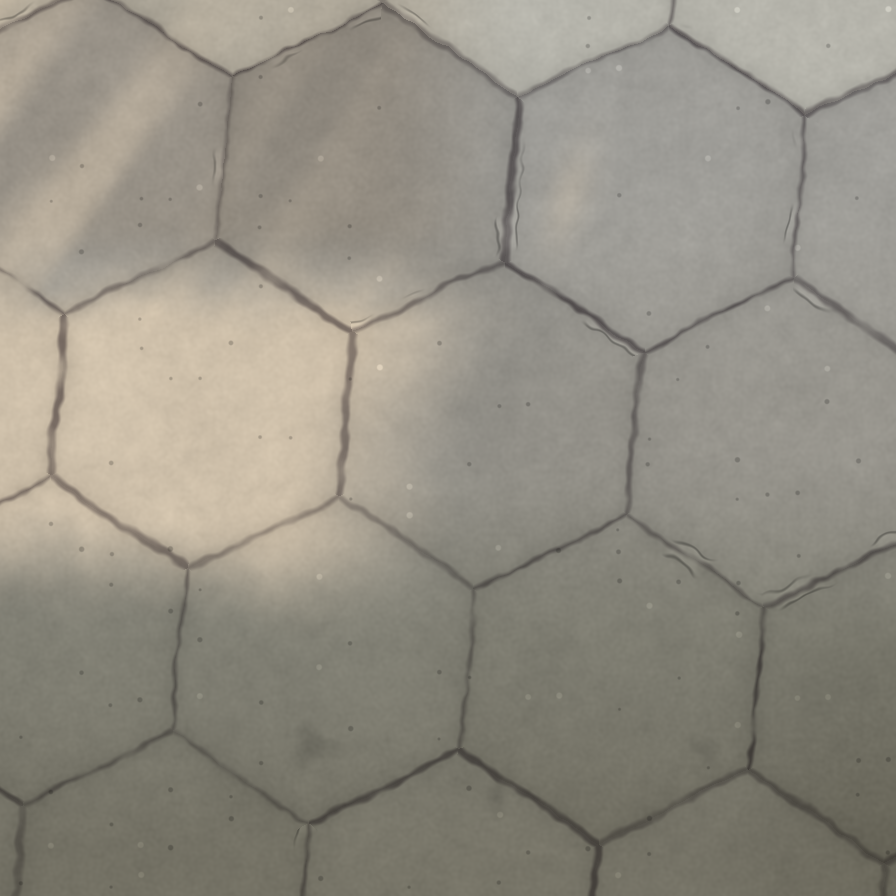
This pattern is drawn by a Shadertoy shader. Its source:

```glsl
vec2 hash2(vec2 p) {
    p = vec2(dot(p, vec2(127.1, 311.7)), dot(p, vec2(269.5, 183.3)));
    return fract(sin(p) * 43758.55);
}

float gradientNoise(vec2 p) {
    vec2 i = floor(p), f = p - i;
    vec2 u = f * f * f * (f * (f * 6.0 - 15.0) + 10.0);
    vec2 e = vec2(0, 1);
    float a = dot(hash2(i) * 2.0 - 1.0, f);
    float b = dot(hash2(i + e.yx) * 2.0 - 1.0, f - e.yx);
    float c = dot(hash2(i + e) * 2.0 - 1.0, f - e);
    float d = dot(hash2(i + e.yy) * 2.0 - 1.0, f - e.yy);
    return mix(mix(a, b, u.x), mix(c, d, u.x), u.y);
}

float fbm(vec2 p) {
    float sum = 0.0, amp = 0.6;
    for (int i = 0; i < 4; i++) {
        sum += amp * gradientNoise(p);
        p = mat2(1.6, 1.2, -1.2, 1.6) * p + 3.7;
        amp *= 0.5;
    }
    return sum;
}

// Offset from the nearest hexagon centre, for unit centre spacing
vec2 hexOffset(vec2 q) {
    vec2 r = vec2(1.0, 1.7320508);
    vec2 a = mod(q + 0.5 * r, r) - 0.5 * r;
    vec2 b = mod(q, r) - 0.5 * r;
    return dot(a, a) < dot(b, b) ? a : b;
}

// Warm light: a broad pool with slanted rays above it
float sunlight(vec2 p) {
    float edge = 0.06 * fbm(p * 7.0);
    float pool = smoothstep(0.54, 0.33, p.x - 0.35 * (p.y - 0.5) + edge)
               * smoothstep(0.31, 0.44, p.y + 0.12 * p.x * (1.0 - p.x) + edge)
               * smoothstep(0.73, 0.62, p.y + edge);
    vec2 ray = vec2(dot(p, vec2(0.82, -0.57)), dot(p, vec2(0.57, 0.82)));
    float streak = smoothstep(-0.2, 0.45, gradientNoise(ray * vec2(17.0, 1.6) + 4.3));
    float rays = streak * smoothstep(0.62, 0.72, p.y) * smoothstep(0.6, 0.0, p.x);
    vec2 glint = (p - vec2(0.635, 0.78)) * mat2(0.95, -0.3, 0.3, 0.95);
    float spot = 0.35 * exp(-dot(glint * glint, vec2(1800.0, 280.0)));
    return clamp(pool + 0.85 * rays + spot, 0.0, 1.0);
}

void mainImage(out vec4 fragColor, in vec2 fragCoord) {
    vec2 p = fragCoord / iResolution.xy;
    float px = 1.0 / iResolution.y;

    // Slightly sheared lattice with uneven joints
    vec2 wobble = vec2(gradientNoise(p * 13.0), gradientNoise(p * 13.0 + 40.0)) * 0.008
                + vec2(gradientNoise(p * 55.0), gradientNoise(p * 55.0 + 20.0)) * 0.004;
    mat2 lattice = mat2(0.3216, -0.0215, 0.1367, -0.285);
    vec2 st = inverse(lattice) * (p + wobble - vec2(0.547, 0.527));
    vec2 q = vec2(st.x + 0.5 * st.y, 0.8660254 * st.y);
    vec2 local = hexOffset(q);
    vec2 cell = round((q - local) * vec2(2.0, 1.1547));

    // Nearest side and its identity, shared by both neighbours
    float reach = -1.0;
    vec2 normal = vec2(1, 0);
    for (int k = 0; k < 6; k++) {
        float angle = float(k) * 1.0471976;
        vec2 n = vec2(cos(angle), sin(angle));
        float along = dot(local, n);
        if (along > reach) { reach = along; normal = n; }
    }
    vec2 side = round((q - local + 0.5 * normal) * vec2(4.0, 2.3094));
    float d = (0.5 - reach) * 0.3;

    // Tile tone: dim below, paler in the top row
    vec3 col = mix(vec3(0.45, 0.44, 0.39), vec3(0.505, 0.5, 0.455), smoothstep(0.0, 0.32, p.y));
    col = mix(col, vec3(0.59, 0.58, 0.55), smoothstep(0.27, 0.52, p.y));
    col = mix(col, vec3(0.61, 0.605, 0.585), smoothstep(0.5, 0.85, p.y));
    if (cell.y < -1.5) col = vec3(0.7, 0.695, 0.66);
    col += 0.035 * (hash2(cell + 9.0).x - 0.5);
    col -= vec3(0.03, 0.05, 0.07) * smoothstep(0.6, 0.4, p.x) * smoothstep(0.66, 0.76, p.y);
    col -= 0.04 * smoothstep(0.75, 1.0, p.x) * smoothstep(0.36, 0.25, p.y);
    col = mix(col, vec3(0.825, 0.765, 0.675), 0.93 * sunlight(p));

    // Mottling, stains, grain and specks
    col *= 1.0 + 0.09 * fbm(p * 8.0 + hash2(cell) * 20.0) + 0.07 * fbm(p * 45.0);
    col *= 1.0 - 0.16 * smoothstep(0.2, 0.5, fbm(p * 10.0 + 31.0)) * smoothstep(0.6, 0.2, p.y);
    col += 0.022 * gradientNoise(p * 170.0);
    vec2 grid = p * 30.0;
    vec2 pick = hash2(floor(grid) + 5.0);
    float speck = length(fract(grid) - 0.25 - 0.5 * pick) / 30.0;
    float size = 0.0015 + 0.002 * pick.y;
    float mark = smoothstep(size + px, size - px, speck) * step(0.86, pick.x);
    col *= 1.0 + mark * (pick.y > 0.75 ? 0.13 : -0.2);

    // Joints: dark worn line, soft grime and chipped margins
    float wear = gradientNoise(p * 24.0 + 8.0);
    float strength = mix(0.45, 1.0, hash2(side).x) * smoothstep(-0.75, 0.1, wear);
    float halfWidth = mix(0.0018, 0.0042, hash2(side + 3.0).y) + 0.0022 * gradientNoise(p * 60.0);
    float joint = smoothstep(halfWidth + 0.0015 + px, halfWidth - 0.0015 - px, d);
    col *= 1.0 - 0.09 * exp(-d * 110.0);
    float chipped = step(0.72, hash2(side + cell * 7.0).x) * smoothstep(0.02, 0.2, gradientNoise(p * 14.0 + 17.0));
    float chipEdge = 0.009 + 0.009 * gradientNoise(p * 38.0);
    col *= 1.0 + 0.09 * chipped * smoothstep(chipEdge + px, chipEdge - px, d);
    col *= 1.0 - 0.28 * chipped * smoothstep(0.0015 + px, 0.0, abs(d - chipEdge));
    col = mix(col, col * vec3(0.6, 0.575, 0.6), joint * strength);

    fragColor = vec4(clamp(col, 0.0, 1.0), 1.0);
}
```
